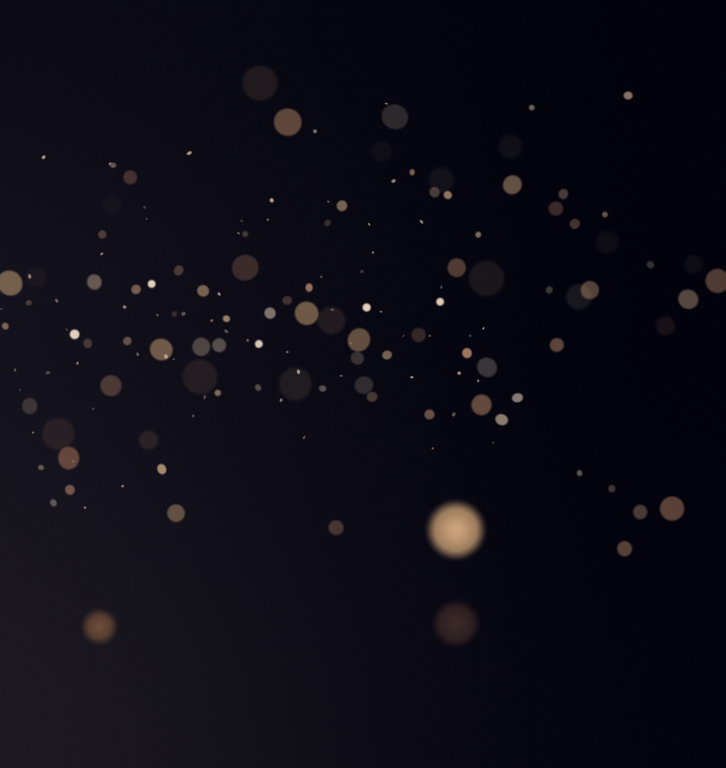
This background is drawn by a WebGL 1 fragment shader. Its source:

```glsl
precision highp float;
// Warm out-of-focus dust drifting over a dark navy backdrop.
// Hashed layers of soft discs, from faint blurs to tiny sharp specks, are
// blended over a gradient, then a few large bokeh lights are added.

uniform vec2 u_resolution;

const int MAX_DISCS = 64;

float hash(float n) {
  return fract(sin(n * 12.9898) * 43758.5453);
}

float hash2(vec2 p) {
  return fract(sin(dot(p, vec2(12.9898, 78.233))) * 43758.5453);
}

// Navy on the right, lifting to a smoky grey at the lower left.
vec3 backdrop(vec2 st) {
  vec3 navy = vec3(0.008, 0.008, 0.052);
  vec3 smoke = vec3(0.078, 0.071, 0.112);
  float left = 1.0 - smoothstep(-0.15, 0.95, st.x);
  float low = 1.0 - smoothstep(0.0, 0.6, st.y);
  float top = smoothstep(0.6, 1.0, st.y);
  vec3 color = mix(navy, smoke, left * (1.0 - 0.45 * top));
  return color + vec3(0.038, 0.033, 0.024) * low * (0.2 + 0.8 * left);
}

// Coverage of a disc whose edge fades over a band of the given width.
float disc(vec2 p, float radius, float blur) {
  float band = max(blur, 1.0 / u_resolution.y);
  return 1.0 - smoothstep(radius - band, radius + band, length(p));
}

// Stretches space along a direction, so that a disc becomes an ellipse.
vec2 squash(vec2 p, float angle, float amount) {
  vec2 along = vec2(cos(angle), sin(angle));
  return vec2(dot(p, along) / amount, dot(p, vec2(-along.y, along.x)) * amount);
}

// Warm sand, mixed towards grey or brown by a random value.
vec3 dustTint(float pick) {
  vec3 sand = vec3(0.74, 0.60, 0.44);
  vec3 grey = vec3(0.56, 0.53, 0.50);
  vec3 brown = vec3(0.66, 0.44, 0.34);
  return pick < 0.5 ? mix(grey, sand, pick * 2.0)
                    : mix(sand, brown, pick * 2.0 - 1.0);
}

// Scatters discs in a broad horizontal band.
// size and opacity hold ranges; spread holds width and height of the band;
// whiten lifts the tint, and stretch is the greatest elongation.
vec3 scatter(vec3 color, vec2 p, float aspect, float seed, float count,
             vec2 size, vec2 opacity, vec2 spread, float blur,
             float whiten, float stretch) {
  for (int i = 0; i < MAX_DISCS; i++) {
    if (float(i) >= count) break;
    float id = seed + float(i) * 7.31;
    float across = (float(i) + hash(id)) / count;
    float rise = hash(id + 1.7) + hash(id + 2.9) - 1.0;
    vec2 center = vec2(across * spread.x * aspect, 0.585 + rise * spread.y);
    float grade = hash(id + 3.3);
    float radius = mix(size.x, size.y, grade * grade);
    float alpha = mix(opacity.x, opacity.y, hash(id + 4.1));
    vec2 q = squash(p - center, hash(id + 5.3) * 6.283,
                    1.0 + stretch * hash(id + 6.1));
    vec3 tint = mix(dustTint(hash(id + 0.6)), vec3(1.0, 0.94, 0.86), whiten);
    color = mix(color, tint, alpha * disc(q, radius, blur));
  }
  return color;
}

// A large light with a glowing core and a soft rim.
vec3 bokeh(vec3 color, vec2 p, vec2 center, float radius, float blur,
           vec3 tint, float alpha) {
  vec2 q = p - center;
  float core = 1.0 - 0.25 * smoothstep(0.0, radius, length(q));
  return mix(color, tint * core, alpha * disc(q, radius, blur));
}

void main() {
  vec2 st = gl_FragCoord.xy / u_resolution;
  float aspect = u_resolution.x / u_resolution.y;
  vec2 p = vec2(st.x * aspect, st.y);
  vec3 color = backdrop(st);

  // Faint blurs, middle discs, small bright discs, then specks.
  color = scatter(color, p, aspect, 11.0, 16.0, vec2(0.012, 0.024),
                  vec2(0.04, 0.15), vec2(1.0, 0.34), 0.0035, 0.0, 0.0);
  color = scatter(color, p, aspect, 43.0, 30.0, vec2(0.009, 0.018),
                  vec2(0.25, 0.58), vec2(1.0, 0.36), 0.0022, 0.0, 0.04);
  color = scatter(color, p, aspect, 87.0, 44.0, vec2(0.0035, 0.009),
                  vec2(0.25, 0.85), vec2(0.9, 0.31), 0.0018, 0.12, 0.1);
  color = scatter(color, p, aspect, 29.0, 64.0, vec2(0.0012, 0.0028),
                  vec2(0.25, 0.85), vec2(0.68, 0.30), 0.0012, 0.45, 0.3);
  color = scatter(color, p, aspect, 61.0, 5.0, vec2(0.005, 0.007),
                  vec2(0.85, 1.0), vec2(0.7, 0.2), 0.002, 0.75, 0.0);

  // Large lights in the lower part.
  color = bokeh(color, p, vec2(0.628 * aspect, 0.310), 0.034, 0.009,
                vec3(0.84, 0.67, 0.50), 0.95);
  color = bokeh(color, p, vec2(0.628 * aspect, 0.188), 0.027, 0.008,
                vec3(0.46, 0.31, 0.25), 0.45);
  color = bokeh(color, p, vec2(0.137 * aspect, 0.184), 0.020, 0.007,
                vec3(0.60, 0.41, 0.29), 0.65);

  // Fine film grain.
  float grain = hash2(floor(p * 512.0)) - 0.5;
  gl_FragColor = vec4(color + grain * 0.008, 1.0);
}
```
